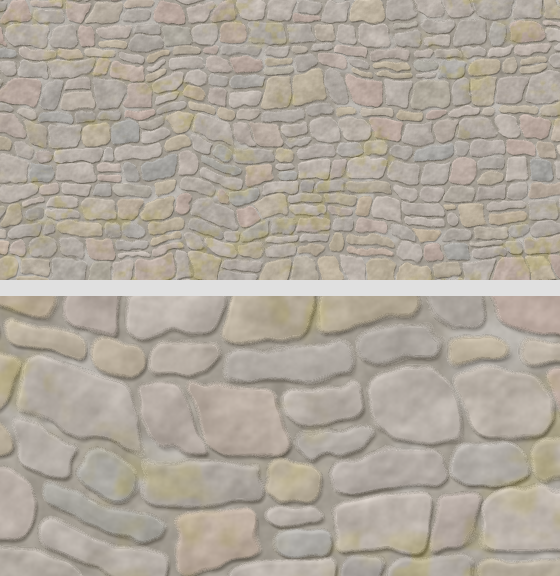
Top: the whole. Bottom: its middle third, enlarged.
Give the GLSL for this texture, as a WebGL 1 fragment shader.

```glsl
precision highp float;
// Pale, weathered rubble stone wall laid in uneven courses with lichen.

#define ROWS 14.0
#define COLUMNS 9.5
#define JITTER 0.62
#define SPLIT_CHANCE 0.28
#define JOINT 0.0030
#define CORNER 0.017
#define RELIEF 0.19
#define GRAIN 0.17
#define LICHEN 0.55

uniform vec2 u_resolution;

const vec3 GREY = vec3(0.645, 0.625, 0.600);
const vec3 PALE = vec3(0.735, 0.700, 0.668);
const vec3 PINK = vec3(0.725, 0.635, 0.595);
const vec3 OCHRE = vec3(0.720, 0.670, 0.570);
const vec3 SLATE = vec3(0.610, 0.620, 0.615);
const vec3 MORTAR = vec3(0.665, 0.640, 0.600);
const vec3 MOSS = vec3(0.690, 0.650, 0.440);
const vec3 LIME = vec3(0.770, 0.755, 0.735);

float hash(vec2 p) {
  return fract(sin(dot(p, vec2(127.1, 311.7))) * 43758.5);
}

float noise(vec2 p) {
  vec2 i = floor(p), f = fract(p);
  f = f * f * (3.0 - 2.0 * f);
  return mix(mix(hash(i), hash(i + vec2(1, 0)), f.x),
             mix(hash(i + vec2(0, 1)), hash(i + vec2(1, 1)), f.x), f.y);
}

float fbm(vec2 p) {
  float sum = 0.0, weight = 0.5;
  for (int i = 0; i < 4; i++) {
    sum += weight * noise(p);
    p = p * 2.03 + 17.3;
    weight *= 0.55;
  }
  return sum;
}

// Irregular division of a line into cells
float boundary(float i, float seed) {
  return i + JITTER * (hash(vec2(i, seed)) - 0.5);
}

float cellIndex(float x, float seed) {
  float i = floor(x);
  if (x < boundary(i, seed)) return i - 1.0;
  if (x >= boundary(i + 1.0, seed)) return i + 1.0;
  return i;
}

// Signed distance to the stone around p; id identifies that stone
float stone(vec2 p, out vec2 id) {
  vec2 grid = vec2(COLUMNS, ROWS);
  vec2 warp = vec2(noise(p * 9.0), noise(p * vec2(6.0, 4.0) + 31.0)) - 0.5;
  vec2 ripple = vec2(noise(p * 24.0 + 7.0), noise(p * 24.0 + 53.0)) - 0.5;
  vec2 g = (p + warp * vec2(0.035, 0.060) + ripple * 0.013) * grid;
  float row = cellIndex(g.y, 3.0);
  vec2 lo, hi;
  lo.y = boundary(row, 3.0);
  hi.y = boundary(row + 1.0, 3.0);
  g.x += 7.0 * hash(vec2(row, 9.0));
  g.x += (g.y - row - 0.5) * 0.6 * (noise(vec2(g.x, row * 7.3)) - 0.5);
  float col = cellIndex(g.x, row + 17.0);
  lo.x = boundary(col, row + 17.0);
  hi.x = boundary(col + 1.0, row + 17.0);
  id = vec2(col, row);

  // Some tall places hold two flat stones
  if (hi.y - lo.y > 0.85 && hash(id + 5.0) < SPLIT_CHANCE) {
    float cut = mix(lo.y, hi.y, 0.33 + 0.34 * hash(id + 8.0));
    if (g.y < cut) {
      hi.y = cut;
    } else {
      lo.y = cut;
      id += 0.5;
    }
  }

  vec2 halfSize = 0.5 * (hi - lo) / grid - JOINT - 0.003 * hash(id + 2.0);
  float radius = min(CORNER * (0.5 + hash(id + 4.0)), min(halfSize.x, halfSize.y));
  vec2 q = abs(g - 0.5 * (lo + hi)) / grid - halfSize + radius;
  float d = length(max(q, 0.0)) + min(max(q.x, q.y), 0.0) - radius;
  return d + 0.007 * (noise(p * 55.0) - 0.5);
}

float stoneHeight(float d) {
  return 0.75 * smoothstep(0.003, -0.004, d) + 0.25 * smoothstep(0.0, -0.016, d);
}

void main() {
  vec2 p = gl_FragCoord.xy / u_resolution.y;
  vec2 id, otherId;
  float d = stone(p, id);
  float towardLight = stone(p + vec2(-0.0025, 0.0045), otherId);
  float cover = smoothstep(0.003, -0.003, d);

  // Tint of each stone
  vec3 color = mix(GREY, PALE, 0.15 + 0.85 * hash(id + 11.0));
  color = mix(color, PINK, 0.65 * smoothstep(0.60, 1.0, hash(id + 23.0)));
  color = mix(color, OCHRE, 0.70 * smoothstep(0.60, 1.0, hash(id + 37.0)));
  color = mix(color, SLATE, 0.60 * smoothstep(0.75, 1.0, hash(id + 41.0)));

  // Mortar with lime traces
  float lime = smoothstep(0.60, 0.80, noise(p * 13.0 + 71.0));
  color = mix(mix(MORTAR, LIME, 0.7 * lime), color, cover);

  // Lichen in scattered patches
  float patches = smoothstep(0.56, 0.78, fbm(p * vec2(6.0, 9.0) + 5.0));
  color = mix(color, MOSS, LICHEN * patches * smoothstep(0.3, 0.7, noise(p * 48.0)));

  // Rough surface, lit from the upper left
  float rough = fbm(p * 34.0 + id * 3.7 * cover) - 0.455;
  float slope = noise(p * 95.0) - noise((p + vec2(-0.003, 0.005)) * 95.0);
  float edge = stoneHeight(d) - stoneHeight(towardLight);
  color += GRAIN * rough + 0.045 * slope;
  color += RELIEF * (0.45 * max(edge, 0.0) + 1.25 * min(edge, 0.0));
  color -= 0.035 * (1.0 - cover);
  gl_FragColor = vec4(clamp(color, 0.0, 1.0), 1.0);
}
```
